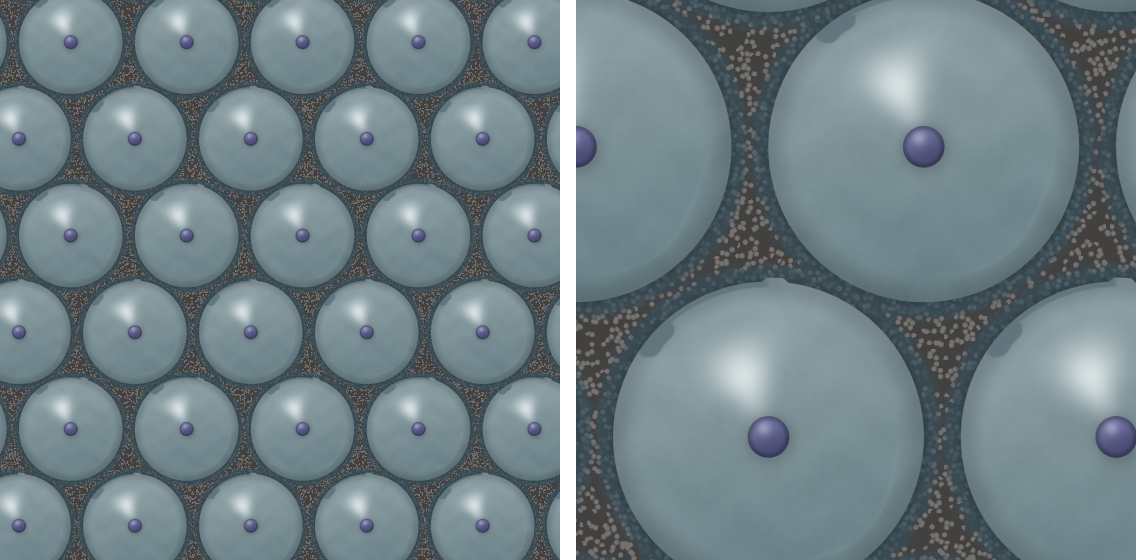
Left: the whole. Right: its middle third, enlarged.
Write a WebGL 2 fragment shader that draws this pattern.

```glsl
#version 300 es
precision highp float;

uniform vec2 u_resolution;
out vec4 outColor;

vec3 hash3(vec2 p) {
    vec3 h = fract(p.xyx * vec3(0.1031, 0.1030, 0.0973));
    h += dot(h, h.yxz + 33.33);
    return fract((h.xxy + h.yzz) * h.zyx);
}

// Cellular noise: x is distance to the nearest grain, y is its random tone
vec2 grains(vec2 p) {
    vec2 cell = floor(p), best = vec2(9.0, 0.0);
    for (int j = -1; j <= 1; j++)
        for (int i = -1; i <= 1; i++) {
            vec2 id = cell + vec2(i, j);
            vec3 h = hash3(id);
            float d = length(id + h.xy - p);
            if (d < best.x) best = vec2(d, h.z);
        }
    return best;
}

// Offset to the nearest dome centre in the staggered rows; z is row parity
vec3 nearestDome(vec2 p) {
    const vec2 pitch = vec2(0.2070, 0.1727);
    float middle = floor((p.y - 0.0612) / pitch.y + 0.5);
    vec3 best = vec3(9.0);
    for (int j = -1; j <= 1; j++) {
        float row = middle + float(j);
        float odd = mod(row, 2.0);
        vec2 d = p - vec2(mix(0.0339, 0.1263, odd), 0.0612 + row * pitch.y);
        d.x -= pitch.x * floor(d.x / pitch.x + 0.5);
        if (length(d) < length(best.xy)) best = vec3(d, odd);
    }
    return best;
}

vec3 ground(vec2 p, float r) {
    vec2 g = grains(p * 290.0);
    float speck = 1.0 - smoothstep(0.25, 0.65, g.x);
    vec3 grit = mix(vec3(0.26, 0.255, 0.25), vec3(0.46, 0.45, 0.44), speck * step(0.5, g.y));
    vec3 halo = mix(vec3(0.225, 0.285, 0.315), vec3(0.30, 0.375, 0.415), speck * g.y);
    halo *= mix(0.88, 1.0, smoothstep(1.0, 1.05, r));
    return mix(halo, grit, smoothstep(1.07, 1.14, r + 0.05 * (g.y - 0.5)));
}

vec3 dome(vec2 q, float r, float angle, vec2 p) {
    // Body shading, lighter towards the upper left
    float light = 0.5 + 0.42 * q.y - 0.10 * q.x;
    vec3 col = mix(vec3(0.415, 0.505, 0.53), vec3(0.545, 0.62, 0.64), smoothstep(-0.05, 1.0, light));
    col *= 1.0 - 0.14 * smoothstep(0.82, 1.0, r);

    // Faint mottling and a fine scuff at the lower right
    vec2 w = p * 70.0;
    col += 0.006 * (sin(w.x + 2.0 * sin(w.y)) + sin(2.3 * w.y + 1.7 * sin(1.6 * w.x)));
    col += 0.008 * (grains(p * 260.0).y - 0.5);
    float scuff = exp(-pow((r - 0.85 - 0.02 * sin(5.0 * angle)) / 0.015, 2.0));
    col += 0.02 * scuff * smoothstep(0.5, 0.9, dot(q, vec2(0.75, -0.66)));

    // Wedge highlight that narrows towards the pin
    vec2 axis = vec2(-0.38, 0.925);
    float along = dot(q, axis);
    float across = dot(q, vec2(axis.y, -axis.x));
    float wedge = exp(-pow(across / (0.04 + 0.33 * max(along, 0.0)), 2.0));
    float reach = smoothstep(0.02, 0.43, along) * (1.0 - smoothstep(0.42, 0.80, along));
    col = mix(col, vec3(0.87, 0.905, 0.91), 0.92 * wedge * reach);

    // Worn rim: a thin crescent ending in a rounded chip
    float crescent = smoothstep(0.955, 0.975, r) * smoothstep(1.33, 1.38, angle)
                   * (1.0 - smoothstep(2.20, 2.30, angle));
    vec2 c = vec2((angle - 2.2) / 0.15, (r - 0.97) / 0.085);
    c.y += 0.12 * sin(angle * 28.0);
    float chip = 1.0 - smoothstep(0.9, 1.1, length(c));
    return mix(col, vec3(0.36, 0.445, 0.475), max(0.8 * crescent, 0.85 * chip));
}

vec3 pin(vec2 s) {
    float r = length(s);
    vec3 col = mix(vec3(0.29, 0.30, 0.46), vec3(0.42, 0.43, 0.60), smoothstep(-0.8, 0.8, s.y - 0.4 * s.x));
    col *= 1.0 - 0.28 * smoothstep(0.65, 1.0, r);
    float glint = exp(-dot(s - vec2(-0.22, 0.42), s - vec2(-0.22, 0.42)) * 9.0);
    return mix(col, vec3(0.70, 0.71, 0.82), 0.65 * glint);
}

void main() {
    vec2 p = gl_FragCoord.xy / u_resolution.y;
    vec3 near = nearestDome(p);
    vec2 q = near.xy / 0.0925;
    float r = length(q);
    float aa = 0.75 / (0.0925 * u_resolution.y);
    float angle = atan(q.y, q.x) - mix(0.22, 0.0, near.z);

    // A small nub raises the rim near the top
    float rim = 1.0 + 0.025 * (1.0 - smoothstep(0.05, 0.09, abs(angle - 1.31)));
    vec3 col = ground(p, r);
    col = mix(col, dome(q, r, angle, p), 1.0 - smoothstep(rim - aa, rim + aa, r));

    // Pin and its soft contact shadow
    col *= 1.0 - 0.18 * exp(-pow(length(q - vec2(0.01, -0.02)) / 0.16, 4.0));
    col = mix(col, pin(q / 0.134), 1.0 - smoothstep(0.134 - aa, 0.134 + aa, r));
    outColor = vec4(col, 1.0);
}
```
